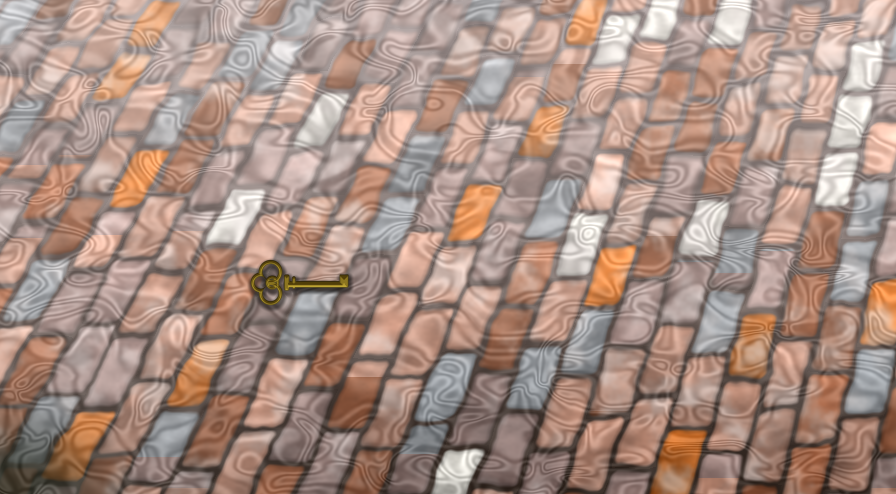
This texture is drawn by a Shadertoy shader. Its source:

```glsl
// A leaning brick pavement in perspective, painted with curled oil strokes,
// with a small brass key lying on it. Columns run to a far vanishing point;
// each staggered brick takes a hashed colour, paler and hazier further away.

#define COLUMNS 22.5            // columns per canvas width, mid height
#define ROWS 14.2               // bricks per unit length, mid height
#define VANISH vec2(1.56, 2.88) // vanishing point in canvas widths
#define REACH 2.6               // its distance above mid height
#define JOINT 0.0027            // half width of a joint
#define CORNER 0.006            // brick corner radius
#define WOBBLE 0.0055           // unevenness of the brick outlines
#define STROKE 0.085            // strength of the paint strokes
#define HAZE 0.42               // paleness of the far bricks
#define KEY_POS vec2(0.302, 0.236)

const vec3 PALE = vec3(0.83, 0.80, 0.79);
const vec3 DARK = vec3(0.24, 0.19, 0.16);
const vec3 MAUVE = vec3(0.47, 0.42, 0.42);
const vec3 BRICKS[6] = vec3[6](
    vec3(0.86, 0.85, 0.82), vec3(0.55, 0.57, 0.59), vec3(0.60, 0.50, 0.48),
    vec3(0.75, 0.56, 0.48), vec3(0.60, 0.37, 0.26), vec3(0.82, 0.45, 0.18));

float hash(vec2 p) {
    return fract(sin(dot(p, vec2(127.1, 311.7))) * 43758.5453);
}

float noise(vec2 p) {
    vec2 i = floor(p), f = fract(p);
    f = f * f * (3.0 - 2.0 * f);
    return mix(mix(hash(i), hash(i + vec2(1, 0)), f.x),
               mix(hash(i + vec2(0, 1)), hash(i + vec2(1, 1)), f.x), f.y);
}

float fbm(vec2 p) {
    float sum = 0.0, amp = 0.53;
    for (int i = 0; i < 4; i++) {
        sum += amp * noise(p);
        p = p * 2.03 + 17.3;
        amp *= 0.5;
    }
    return sum;
}

vec2 noise2(vec2 p) {
    return vec2(noise(p), noise(p + 43.7)) - 0.5;
}

float box(vec2 p, vec2 halfSize, float radius) {
    vec2 q = abs(p) - halfSize + radius;
    return length(max(q, 0.0)) + min(max(q.x, q.y), 0.0) - radius;
}

// Curled ridges: contour lines of a warped noise field
float strokes(vec2 p) {
    vec2 q = p * vec2(32.0, 46.0);
    float field = noise(q + 2.2 * noise2(q * 0.7));
    return sin(field * 23.0 + 5.0 * noise(q * 0.4));
}

vec3 brickColour(vec2 id, float far) {
    float pick = pow(hash(id + 3.1), mix(0.62, 1.1, far));
    // Uneven shares: few white and few orange bricks
    float slot = pick < 0.09 ? 0.0 : pick < 0.23 ? 1.0 : pick < 0.46 ? 2.0
               : pick < 0.75 ? 3.0 : pick < 0.94 ? 4.0 : 5.0;
    return BRICKS[int(slot)] * (0.88 + 0.24 * hash(id + 9.7));
}

vec3 pavement(vec2 p, float far, float aa) {
    vec2 w = p + WOBBLE * noise2(p * 38.0) + 0.4 * WOBBLE * noise2(p * 110.0);
    float scale = (VANISH.y - w.y) / REACH;
    vec2 cell = vec2((w.x - VANISH.x) / scale * COLUMNS, REACH / scale * ROWS);
    float column = floor(cell.x);
    cell.y += 0.5 * mod(column, 2.0) + 0.35 * hash(vec2(column, 5.0));
    vec2 id = floor(cell), local = fract(cell) - 0.5;
    vec2 size = vec2(scale / COLUMNS, scale * scale / ROWS);
    vec2 shrink = JOINT * (0.7 + 0.8 * vec2(hash(id + 1.3), hash(id + 2.9)));
    float d = box(local * size, 0.5 * size - shrink, CORNER);

    // Mottled face with pale wear and a darker rim
    float blotch = fbm(p * vec2(28.0, 36.0) + id * 3.7);
    vec3 face = brickColour(id, far) * (0.72 + 0.56 * blotch);
    float wear = smoothstep(0.48, 0.8, fbm(p * 22.0 + id * 1.9));
    face = mix(face, PALE, 0.55 * wear);
    face *= mix(0.8, 1.0, smoothstep(0.0, 0.006, -d)) * (1.0 + 0.14 * local.y);

    vec3 joint = mix(DARK, MAUVE, far * 0.9) * (0.8 + 0.4 * blotch);
    vec3 col = mix(face, joint, smoothstep(-0.0012 - aa, 0.0012 + aa, d));

    // Wet sheen at the back and left, shade at the front left corner
    float sheen = max(far, 0.6 - p.x) * (0.6 + 0.8 * fbm(p * 7.0));
    col = mix(col, PALE, HAZE * clamp(sheen, 0.0, 1.0));
    col *= mix(0.86, 1.08, smoothstep(0.0, 0.5, far));
    float shade = smoothstep(0.17, 0.0, length(p * vec2(1.0, 1.4)));
    return mix(col, vec3(0.15, 0.17, 0.13), 0.75 * shade);
}

// Distance to the key: trefoil bow with inner ring, collar, shaft and bit
float keyShape(vec2 k) {
    float lobes = min(length(k + vec2(0.011, 0.0)) - 0.009,
                      length(vec2(k.x, abs(k.y) - 0.012)) - 0.011);
    float d = abs(lobes) - 0.0022;
    d = min(d, abs(length(k - vec2(0.002, 0.0)) - 0.006) - 0.0018);
    d = min(d, box(k - vec2(0.018, 0.0), vec2(0.003, 0.009), 0.002));
    d = min(d, box(k - vec2(0.026, 0.0), vec2(0.002, 0.007), 0.002));
    d = min(d, box(k - vec2(0.052, -0.002), vec2(0.035, 0.0037), 0.002));
    return min(d, box(k - vec2(0.082, 0.002), vec2(0.005, 0.007), 0.001));
}

void mainImage(out vec4 fragColor, in vec2 fragCoord) {
    vec2 p = fragCoord / iResolution.x;
    float far = fragCoord.y / iResolution.y, aa = 0.75 / iResolution.x;
    vec3 col = pavement(p, far, aa);
    col += STROKE * strokes(p) * (0.45 + 0.75 * dot(col, vec3(0.33)));

    // Key with a soft shadow and a bright upper edge
    vec2 k = p - KEY_POS;
    float d = keyShape(k);
    col *= 1.0 - 0.5 * smoothstep(0.006, 0.0, keyShape(k + vec2(-0.001, 0.003)));
    float lit = smoothstep(-0.002, 0.003, keyShape(k + vec2(0.0, 0.002)) - d + 0.0005);
    vec3 brass = mix(vec3(0.30, 0.23, 0.03), vec3(0.80, 0.69, 0.22), 1.0 - lit);
    brass *= mix(0.5, 1.0, smoothstep(0.0, 0.0016, -d));
    col = mix(col, brass, smoothstep(aa, -aa, d));
    fragColor = vec4(clamp(col, 0.0, 1.0), 1.0);
}
```
